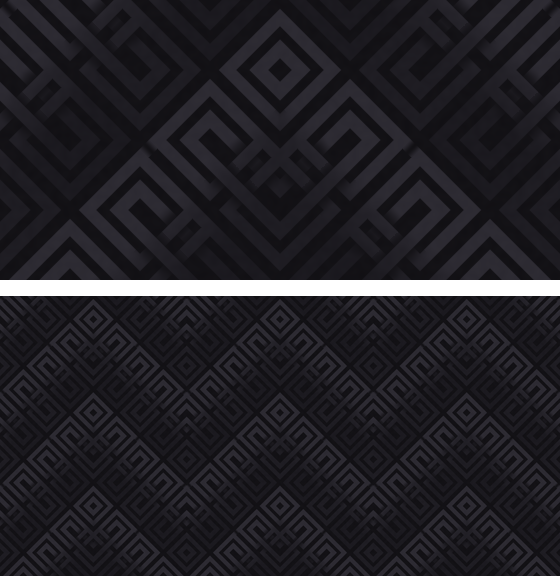
Top, the tile; bottom, the same tile 3 across and 3 down.
This pattern is drawn by a WebGL 2 fragment shader. Its source:

```glsl
#version 300 es
precision highp float;

#define REPEATS vec2(4.0, 2.0)
#define RING_OUT vec2(0.3125, 0.4375)
#define RING_IN vec2(0.084, 0.2188)
#define GROUND vec3(0.072, 0.067, 0.082)
#define DIM_BAND vec3(0.102, 0.096, 0.118)
#define LIT_BAND vec3(0.174, 0.166, 0.196)
#define SHADOW_REACH 0.16
#define GRAIN_SCALE 16.0
#define GRAIN_AMOUNT 0.010

uniform vec2 u_resolution;
out vec4 fragColor;

// Random unit gradient on a lattice that wraps
vec2 gradientAt(vec2 node, vec2 period) {
    node = mod(node, period);
    float h = fract(sin(dot(node, vec2(127.1, 311.7))) * 43758.5);
    return vec2(cos(6.2832 * h), sin(6.2832 * h));
}

float gradientNoise(vec2 p, vec2 period) {
    vec2 i = floor(p), f = p - i;
    vec2 s = f * f * f * (f * (f * 6.0 - 15.0) + 10.0);
    vec2 e = vec2(0.0, 1.0);
    float n00 = dot(gradientAt(i, period), f);
    float n10 = dot(gradientAt(i + e.yx, period), f - e.yx);
    float n01 = dot(gradientAt(i + e.xy, period), f - e.xy);
    float n11 = dot(gradientAt(i + e.yy, period), f - e.yy);
    return mix(mix(n00, n10, s.x), mix(n01, n11, s.x), s.y);
}

// Soft-edged strip where d lies between the two limits
float band(float d, vec2 limits, float soft) {
    return smoothstep(-soft, soft, d - limits.x) * smoothstep(-soft, soft, limits.y - d);
}

// Shadow on a strip that dives under another one
float underShade(float d, vec2 limits) {
    float gap = max(limits.x - d, d - limits.y);
    return smoothstep(-0.02, SHADOW_REACH, gap);
}

void main() {
    vec2 uv = gl_FragCoord.xy / u_resolution;
    vec2 p = uv * REPEATS;
    float soft = max(REPEATS.x / u_resolution.x, REPEATS.y / u_resolution.y);

    // Mirror about the vertical axis, then turn into diamond cells
    vec2 folded = vec2(abs(p.x - 0.5 * REPEATS.x), REPEATS.y - 0.5 - p.y);
    vec2 diagonal = vec2(folded.y + folded.x, folded.y - folded.x);
    vec2 cell = floor(diagonal + 0.5);
    vec2 local = diagonal - cell;
    vec2 parity = mod(cell, 2.0);
    bool lit = parity.y < 0.5;

    // Lit and dim cells open toward each other along "facing"
    float across = local.x;
    float facing = lit ? local.y : -local.y;
    float radius = max(abs(across), abs(facing));

    // Outer ring, with a rail joining facing cells
    float ring = band(radius, RING_OUT, soft);
    if (facing > 0.0) ring = max(ring, band(-across, RING_OUT, soft));

    // Stub that joins every other pair along a lit chevron
    float reach = parity.x > 0.5 ? across : -across;
    if (lit && reach > 0.38) {
        float stub = band(-facing, RING_OUT, soft);
        ring = max(ring, stub * smoothstep(0.5, 0.42, reach));
    }

    // Inner hook: closed behind, two open arms in front
    float hook = band(facing > 0.0 ? abs(across) : radius, RING_IN, soft);

    // Tone: lit chevrons fade into the dim ones
    float fade = smoothstep(0.12, 0.5, facing);
    float dimTone = 0.22 - 0.17 * (1.0 - parity.x);
    float tone = mix(lit ? 1.0 : dimTone, 0.42, fade);
    vec3 bandColor = mix(DIM_BAND, LIT_BAND, tone);

    // Weave: ring over one arm, under the other
    bool ringOnTop = across < 0.0;
    float ringShade = 1.0, hookShade = 1.0;
    if (ringOnTop) {
        if (facing > 0.0) hookShade = underShade(facing, RING_OUT);
    } else if (facing > 0.25 && across < 0.42) {
        ringShade = mix(1.0, underShade(across, RING_IN), smoothstep(0.42, 0.3, across));
    }
    vec3 shadowColor = mix(GROUND, DIM_BAND, 0.15);
    vec3 ringColor = mix(shadowColor, bandColor, ringShade);
    vec3 hookColor = mix(shadowColor, bandColor, hookShade);

    vec3 color = GROUND;
    if (ringOnTop) {
        color = mix(mix(color, hookColor, hook), ringColor, ring);
    } else {
        color = mix(mix(color, ringColor, ring), hookColor, hook);
    }

    // Faint mottling
    color += GRAIN_AMOUNT * gradientNoise(p * GRAIN_SCALE, REPEATS * GRAIN_SCALE);
    fragColor = vec4(color, 1.0);
}
```
